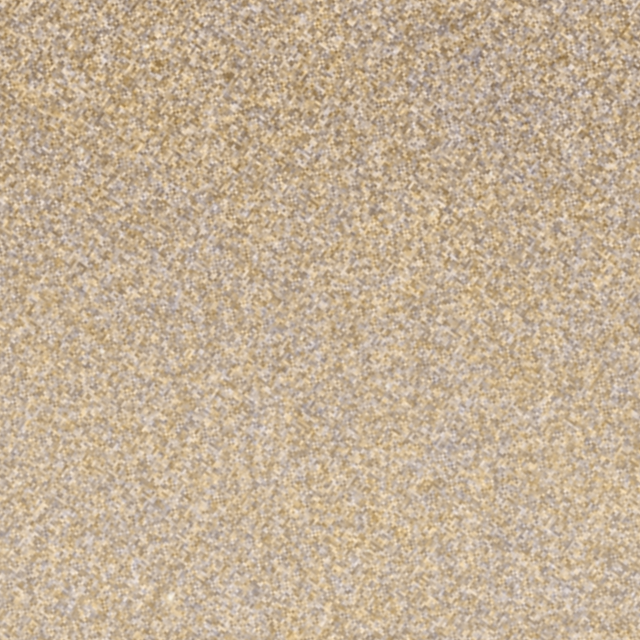
Reproduce this texture procedurally as a Shadertoy shader.

```glsl
// Fine golden and grey sand, shaded darker toward the top, with a few bright glints.

const vec3 SAND = vec3(0.770, 0.690, 0.590);
const vec3 GOLD_SHIFT = vec3(0.020, -0.008, -0.076);  // grey to golden axis
const vec3 SHADE_SHIFT = vec3(0.058, 0.066, 0.068);   // top to bottom light
const vec3 GLINT_COLOR = vec3(1.0, 0.99, 0.95);
const float GRAIN_CELLS = 245.0;
const float CLUMP_CELLS = 155.0;
const float TINT_CELLS = 118.0;
const float BLOTCH_CELLS = 36.0;
const float DRIFT_CELLS = 4.5;
const float GRAIN_CONTRAST = 0.25;
const float TOP_CONTRAST = 0.08;
const int GLINTS = 12;

float hash(vec2 cell, uint seed) {
    uvec2 q = uvec2(ivec2(cell) + 4096);
    uint h = q.x * 1597334677u ^ q.y * 3812015801u ^ seed * 2654435769u;
    h = (h ^ (h >> 16)) * 2246822519u;
    h = (h ^ (h >> 13)) * 3266489917u;
    return float((h ^ (h >> 16)) >> 8) / 16777216.0;
}

vec2 rotate(vec2 p, float angle) {
    float c = cos(angle), s = sin(angle);
    return vec2(c * p.x - s * p.y, s * p.x + c * p.y);
}

// Smooth value noise centred on zero, from -0.5 to 0.5
float noise(vec2 p, uint seed) {
    vec2 cell = floor(p);
    vec2 f = fract(p);
    f = f * f * (3.0 - 2.0 * f);
    float low = mix(hash(cell, seed), hash(cell + vec2(1, 0), seed), f.x);
    float high = mix(hash(cell + vec2(0, 1), seed), hash(cell + vec2(1, 1), seed), f.x);
    return mix(low, high, f.y) - 0.5;
}

// Scattered sparkles: a soft core with a faint halo
float glints(vec2 uv) {
    float light = 0.0;
    for (int i = 0; i < GLINTS; i++) {
        vec2 id = vec2(i, 7);
        vec2 center = vec2(hash(id, 21u), hash(id, 22u));
        float power = pow(hash(id, 23u), 2.0);
        float radius = mix(0.0035, 0.0075, power);
        vec2 d = rotate(uv - center, 6.28 * hash(id, 24u)) / radius;
        d.y *= 1.4;
        float r2 = dot(d, d);
        light += mix(0.6, 1.0, power) * (0.85 * exp(-r2) + 0.15 * exp(-0.2 * r2));
    }
    return min(light, 1.0);
}

void mainImage(out vec4 fragColor, in vec2 fragCoord) {
    vec2 uv = fragCoord / iResolution.xy;

    // Broad light and colour drift
    float drift = noise(rotate(uv, 0.5) * DRIFT_CELLS, 1u)
                + 0.5 * noise(rotate(uv, 1.1) * DRIFT_CELLS * 2.3, 2u);
    float shade = smoothstep(0.0, 1.0, 1.08 - uv.y) - 0.56;

    // Grain brightness on two turned lattices
    float grain = noise(rotate(uv, 0.62) * GRAIN_CELLS, 3u)
                + 0.55 * noise(rotate(uv, -0.35) * CLUMP_CELLS, 4u);
    float contrast = GRAIN_CONTRAST + TOP_CONTRAST * smoothstep(0.3, 1.0, uv.y);

    // Golden and bluish grey grains
    float tint = 1.7 * noise(rotate(uv, 0.28) * TINT_CELLS, 5u)
               + 1.0 * noise(rotate(uv, -0.7) * TINT_CELLS * 1.5, 6u)
               + 0.55 * noise(rotate(uv, 0.9) * BLOTCH_CELLS, 7u)
               + 0.4 * drift;

    vec3 color = SAND + SHADE_SHIFT * (shade + 0.2 * drift);
    color += contrast * grain * vec3(0.97, 1.0, 1.0);
    color += GOLD_SHIFT * tint;
    color = mix(color, GLINT_COLOR, glints(uv));
    fragColor = vec4(clamp(color, 0.0, 1.0), 1.0);
}
```
